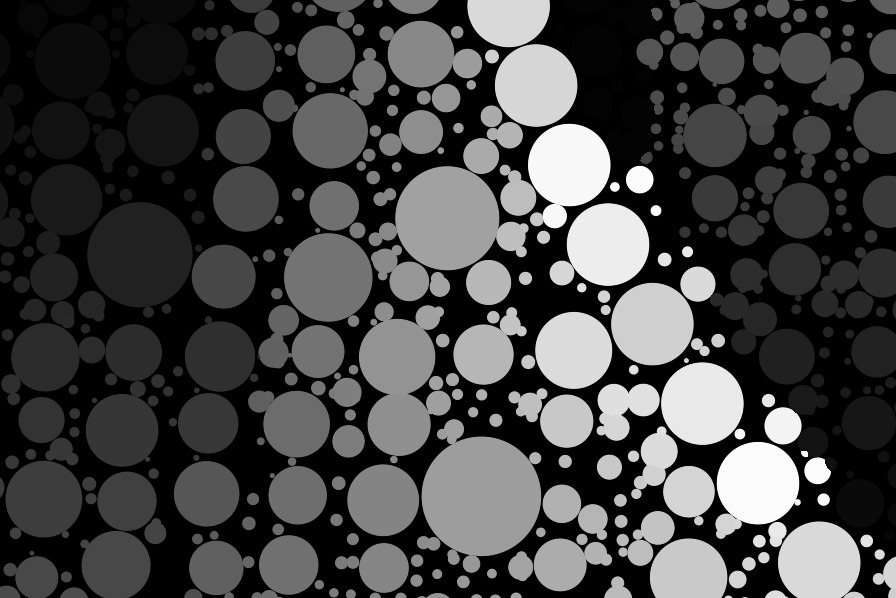
A Shadertoy shader for this pattern:

```glsl
const vec2 PITCH = vec2(0.1465, 0.123);     // spacing of the main discs
const vec2 PITCH_SHIFT = vec2(0.6, 0.76);   // disc centre within its cell
const float LEAN = 0.031;                   // sideways drift of the rows
const float RIGHT_SHIFT = 0.058;            // extra offset past the ridge
const float MAIN_MAX = 0.068;
const float GAP = 0.003;
const float RIDGE_RADIUS = 0.069;
const float RIDGE_STEP = 0.133;
const int RIDGE_COUNT = 8;
const float PEBBLE_PITCH = 0.070;
const float PEBBLE_MAX = 0.032;
const float GRAIN_PITCH = 0.034;
const float GRAIN_MAX = 0.012;

// Largest discs: centre and radius
const vec3 BOULDER_WEST = vec3(0.234, 0.426, 0.088);
const vec3 BOULDER_MID = vec3(0.549, 0.464, 0.074);
const vec3 BOULDER_EAST = vec3(0.748, 0.365, 0.087);
const vec3 BOULDER_SOUTH = vec3(0.805, 0.830, 0.100);

vec3 hash3(vec2 p) {
    vec3 q = fract(vec3(p.xyx) * vec3(0.1031, 0.1030, 0.0973));
    q += dot(q, q.yxz + 33.33);
    return fract((q.xxy + q.yzz) * q.zyx);
}

float ridgeX(float i) {
    float bend = i - 3.5;
    return 0.793 + 0.0742 * i + 0.0047 * bend * bend;
}

// Grey of a disc centred at p: dim west, rising to the ridge, dim again east
float toneAt(vec2 p) {
    float y = clamp(p.y, 0.0, 1.0);
    float i = (y - 0.01) / RIDGE_STEP;
    float side = p.x - ridgeX(i);
    float bulge = (y - 0.6) / 0.15;
    float westEdge = 0.325 + 0.11 * exp(-bulge * bulge);
    if (p.x < westEdge) return 0.02 + 0.27 * pow(y, 1.2) + 0.05 * p.x;
    if (side < -0.075) {
        float slope = mix(1.0, 0.52, smoothstep(0.5, 0.95, y));
        return min(0.2 + 0.2 * y + slope * (p.x - 0.39), 0.88);
    }
    if (side < mix(0.05, 0.13, step(0.27, y)))
        return 0.9 + 0.09 * cos(1.795 * (i - 2.3));
    if (y < 0.27 && p.x < 1.08) return 0.012;
    return 0.37 * pow(1.0 - y, 1.2);
}

// Nearest disc so far: x = signed distance, y = grey
void addDisc(inout vec2 hit, vec2 p, vec2 centre, float radius) {
    float d = length(p - centre) - radius;
    if (d < hit.x) hit = vec2(d, toneAt(centre));
}

vec2 landmarks(vec2 p) {
    vec2 hit = vec2(1e3, 0.0);
    addDisc(hit, p, BOULDER_WEST.xy, BOULDER_WEST.z);
    addDisc(hit, p, BOULDER_MID.xy, BOULDER_MID.z);
    addDisc(hit, p, BOULDER_EAST.xy, BOULDER_EAST.z);
    addDisc(hit, p, BOULDER_SOUTH.xy, BOULDER_SOUTH.z);
    for (int k = 0; k < RIDGE_COUNT; k++) {
        float i = float(k);
        addDisc(hit, p, vec2(ridgeX(i), 0.01 + RIDGE_STEP * i), RIDGE_RADIUS);
    }
    return hit;
}

// Leaning lattice of main discs, shrunk to clear the landmarks
vec2 mainDiscs(vec2 p) {
    vec2 hit = landmarks(p);
    vec2 base = floor(p / PITCH);
    for (int k = 0; k < 9; k++) {
        vec2 cell = base + vec2(k % 3 - 1, k / 3 - 1);
        vec3 h = hash3(cell + 17.0);
        vec2 centre = (cell + PITCH_SHIFT) * PITCH + (h.xy - 0.5) * 0.028;
        centre.x += LEAN * cos(0.45 * cell.y) + RIGHT_SHIFT * step(6.5, cell.x);
        if (length(p - centre) > MAIN_MAX + 0.04) continue;
        float parity = mod(cell.x + cell.y, 2.0);
        float radius = 0.056 - 0.011 * parity + 0.018 * (h.z - 0.5);
        radius -= 0.008 * step(7.5, cell.x);
        radius = min(radius, landmarks(centre).x - GAP);
        if (radius > 0.016) addDisc(hit, p, centre, radius);
    }
    return hit;
}

// Scattered discs that grow into the room left by the main ones
void addFill(inout vec2 hit, vec2 p, float pitch, float maxRadius, float keep) {
    vec2 base = floor(p / pitch);
    for (int k = 0; k < 9; k++) {
        vec2 cell = base + vec2(k % 3 - 1, k / 3 - 1);
        vec3 h = hash3(cell + 91.0);
        vec2 centre = (cell + 0.5 + (h.xy - 0.5) * 0.7) * pitch;
        if (h.z > keep || length(p - centre) > maxRadius + 0.006) continue;
        float room = mainDiscs(centre).x - GAP * (h.x * 2.0 - 0.5);
        float radius = min(maxRadius * (0.65 + 0.35 * h.y), room);
        if (radius > maxRadius * 0.3) addDisc(hit, p, centre, radius);
    }
}

void mainImage(out vec4 fragColor, in vec2 fragCoord) {
    float pixel = 1.0 / iResolution.y;
    vec2 p = fragCoord * pixel;
    p.y = 1.0 - p.y;    // measure down from the top edge

    vec2 hit = mainDiscs(p);
    addFill(hit, p, PEBBLE_PITCH, PEBBLE_MAX, 0.95);
    addFill(hit, p, GRAIN_PITCH, GRAIN_MAX, 0.6);

    float cover = smoothstep(0.6 * pixel, -0.6 * pixel, hit.x);
    fragColor = vec4(vec3(hit.y * cover), 1.0);
}
```
